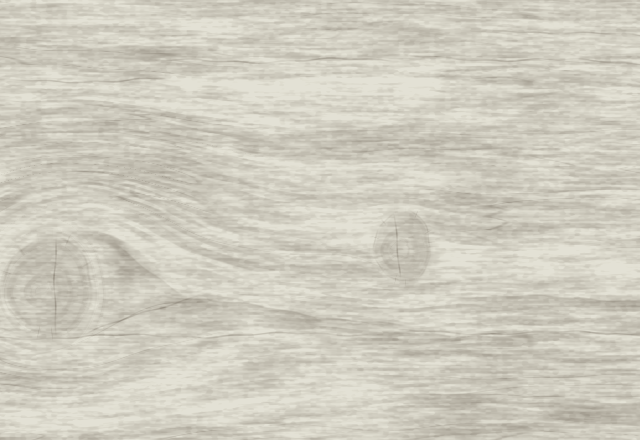
Reproduce this texture procedurally as a Shadertoy shader.

```glsl
// Pale weathered plank: stretched cellular flecks and their thin contours form
// the grain, which bends around two knots like a stream around stones.
// Tapered wobbling strokes add the cracks and the shaded folds of the wood.

float hash(vec2 cell) {
    vec3 h = fract(cell.xyx * vec3(0.1031, 0.1030, 0.0973));
    h += dot(h, h.yzx + 33.33);
    return fract((h.x + h.y) * h.z);
}

// Soft cellular noise: random tones blended around jittered points, mean 0
float flecks(vec2 q) {
    vec2 cell = floor(q);
    float tone = 0.0, total = 0.0;
    for (int j = -1; j <= 1; j++)
    for (int i = -1; i <= 1; i++) {
        vec2 c = cell + vec2(i, j);
        vec2 d = c + 0.2 + 0.6 * vec2(hash(c + 17.0), hash(c + 59.0)) - q;
        float w = exp(-7.0 * dot(d, d));
        tone += w * hash(c);
        total += w;
    }
    return tone / total - 0.5;
}

// Fibres running along q.x: faint bands, short hairs and sharp dark year lines
float grain(vec2 q) {
    q.y += 0.004 * sin(q.x * 9.0 + q.y * 23.0) + 0.0015 * sin(q.x * 31.0 - q.y * 47.0);
    float bands = flecks(q * vec2(2.0, 13.0));
    float contour = abs(flecks(q * vec2(2.6, 44.0) + 31.0));
    float yearLines = (1.0 - smoothstep(0.0, 0.07, contour)) * (0.5 - bands);
    return 0.5 * bands - 0.45 * yearLines
         + 0.38 * flecks(q * vec2(4.5, 60.0) + 11.0)
         + 0.60 * flecks(q * vec2(11.0, 125.0) + 73.0);
}

// Position along (0..1) and across a wobbling stroke from a to b
vec2 strokeSpace(vec2 p, vec2 a, vec2 b) {
    vec2 dir = b - a;
    float len = length(dir);
    float s = dot(p - a, dir) / (len * len);
    float across = (dir.x * (p.y - a.y) - dir.y * (p.x - a.x)) / len;
    float t = s * len;
    return vec2(s, across + 0.004 * sin(t * 17.0 + a.y * 40.0) + 0.0015 * sin(t * 61.0 + a.x * 9.0));
}

float taper(float s) {
    return smoothstep(0.0, 0.2, s) * (1.0 - smoothstep(0.8, 1.0, s));
}

// Thin dark line that fades in and out along its length
float crack(vec2 p, vec2 a, vec2 b) {
    vec2 k = strokeSpace(p, a, b);
    float strength = 0.7 + 0.3 * sin(k.x * 23.0 + a.y * 50.0);
    return strength * taper(k.x) * (1.0 - smoothstep(0.0, 0.0012 + 1.0 / iResolution.y, abs(k.y)));
}

// Shadow with a crisp upper edge, fading downwards
float fold(vec2 p, vec2 a, vec2 b, float depth) {
    vec2 k = strokeSpace(p, a, b);
    return taper(k.x) * exp(min(k.y, 0.0) / depth) * (1.0 - smoothstep(0.0, 0.005, k.y));
}

// Offset of the grain lines that part around a knot
float parting(vec2 d, float radius) {
    return d.y * radius * radius / (dot(d, d) + radius * radius);
}

// Darker ringed knot with a thin broken rim and a few radial checks
float addKnot(float tone, vec2 d, vec2 size, float halo) {
    float angle = atan(d.y, d.x);
    float r = length(d / size) + 0.04 * sin(angle * 3.0 + 1.0) + 0.02 * sin(angle * 7.0);
    float offCentre = length((d + vec2(0.3, 0.2) * size) / size);
    float rings = 0.78 + 0.7 * grain(vec2(d.x + 5.0, mix(offCentre, r, 0.5) * size.x * 1.1));
    tone = mix(tone, rings, 0.8 * (1.0 - smoothstep(0.95, halo, r)));
    tone -= 0.36 * (1.0 - smoothstep(0.9, 1.02, r));
    float uneven = 0.6 + 0.4 * sin(angle * 2.0 + 2.0 * sin(angle * 5.0));
    tone -= 0.45 * uneven * exp(-pow((r - 1.0) / 0.03, 2.0));
    float check = abs(fract(angle * 2.4 + 0.3 * sin(angle * 4.0)) - 0.5);
    float band = smoothstep(0.85, 0.95, r) * (1.0 - smoothstep(1.05, 1.2, r));
    return tone - 0.3 * uneven * band * (1.0 - smoothstep(0.01, 0.06, check));
}

void mainImage(out vec4 fragColor, in vec2 fragCoord) {
    vec2 p = fragCoord / iResolution.y;
    vec2 big = p - vec2(0.11, 0.35), small = p - vec2(0.915, 0.44);

    // Grain flowing around the knots, with a swell above the large one
    float v = p.y - parting(big, 0.17) - parting(small, 0.06);
    v -= 0.07 * exp(-pow((p.x - 0.25) / 0.27, 2.0) - pow((p.y - 0.52) / 0.2, 2.0));
    float tone = 0.79 + grain(vec2(p.x, v + 0.008 * sin(p.x * 4.0 + p.y * 7.0)));

    // Brownish cloud over the swell and the dark crescent hugging the big knot
    tone -= 0.25 * exp(-pow((p.x - 0.36) / 0.22, 2.0) - pow((p.y - 0.62) / 0.09, 2.0));
    float side = smoothstep(-0.3, 0.6, dot(normalize(big + 1e-4), vec2(0.6, 0.8)));
    tone -= 0.35 * side * exp(-pow((length(big) - 0.175) / 0.02, 2.0));
    tone = addKnot(tone, big, vec2(0.10, 0.11), 1.7);
    tone = addKnot(tone, small, vec2(0.064, 0.08), 1.4);

    float shade = fold(p, vec2(0.33, 0.335), vec2(1.0, 0.245), 0.022)
                + fold(p, vec2(0.98, 0.328), vec2(1.7, 0.312), 0.026)
                + 0.8 * fold(p, vec2(0.82, 0.24), vec2(1.25, 0.235), 0.035)
                + 0.6 * fold(p, vec2(0.25, 0.45), vec2(0.43, 0.32), 0.02);
    // Cracks along the grain, then across the knots
    float cracks = crack(p, vec2(-0.2, 0.812), vec2(0.45, 0.82))
                 + crack(p, vec2(0.3, 0.86), vec2(0.95, 0.864))
                 + crack(p, vec2(0.85, 0.872), vec2(1.7, 0.852))
                 + crack(p, vec2(1.1, 0.935), vec2(1.6, 0.91))
                 + crack(p, vec2(-0.2, 0.23), vec2(0.95, 0.243))
                 + crack(p, vec2(0.18, 0.235), vec2(0.46, 0.335))
                 + crack(p, vec2(0.85, 0.246), vec2(1.65, 0.24))
                 + crack(p, vec2(0.13, 0.47), vec2(0.125, 0.23))
                 + crack(p, vec2(0.9, 0.52), vec2(0.905, 0.36));
    tone -= 0.75 * shade + 0.8 * cracks;

    // Brushed fibres and fine pores over everything
    tone += 0.45 * flecks(p * vec2(22.0, 165.0)) + 0.4 * flecks(p * vec2(85.0, 190.0));
    tone += 0.06 * sin(p.y * 740.0 + 2.0 * sin(p.x * 5.0) + 1.5 * sin(p.y * 37.0));
    vec3 shadowWood = vec3(0.70, 0.68, 0.63), paleWood = vec3(0.86, 0.85, 0.80);
    fragColor = vec4(mix(shadowWood, paleWood, clamp(tone, -0.9, 1.2)), 1.0);
}
```
